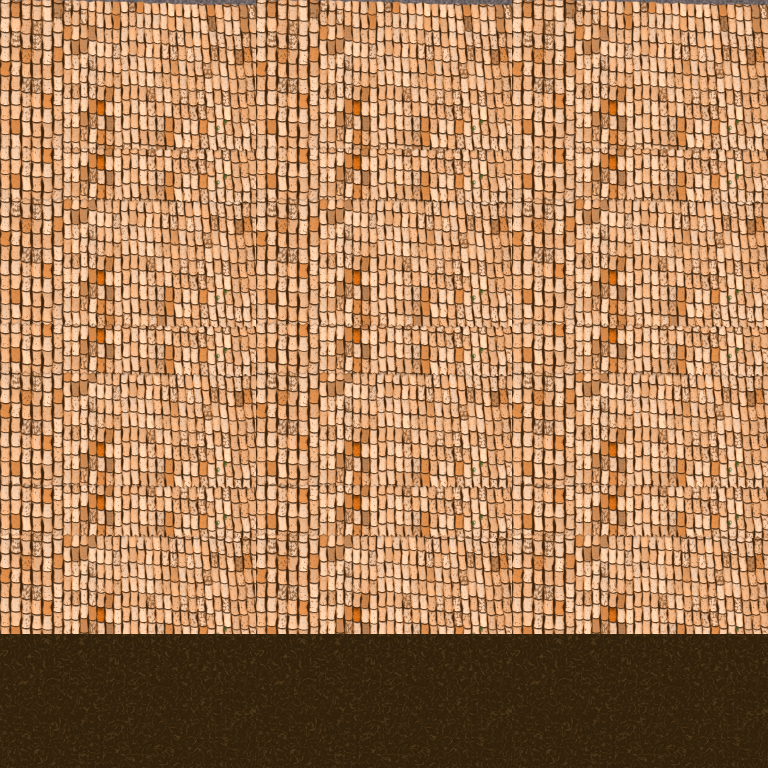
Give the GLSL for this texture, as a WebGL 2 fragment shader.

```glsl
#version 300 es
precision highp float;
// Clay roof tiles in three equal panels above a strip of dark soil.
// Each panel stacks seven bands, all cropped from one tile field, so wear and
// odd tiles recur; columns lean to the right and tile ends are rounded.
uniform vec2 u_resolution;
out vec4 fragColor;

// Layout, measured downward from the top in canvas heights
const float PANELS = 3.0;
const int BANDS = 7;
const float BAND_TOP[BANDS] = float[BANDS](0.0, 0.193, 0.260, 0.423, 0.486, 0.632, 0.697);
const float BAND_ANCHOR[BANDS] = float[BANDS](0.137, 0.208, 0.358, 0.434, 0.582, 0.651, 0.797);
const float ROOF_END = 0.8255;

// Tile sizes in panel widths
const float WIDE_PART = 0.247;
const float WIDE_COLUMNS = 6.0;
const float NARROW_COLUMNS = 23.0;
const float ROW_HEIGHT = 0.057;
const float LEAN = 0.09;
const float END_BULGE = 0.10;
const float GAP = 0.035;
const int SAMPLES = 3;

const vec3 CREAM = vec3(1.00, 0.835, 0.70);
const vec3 APRICOT = vec3(0.95, 0.72, 0.535);
const vec3 ORANGE = vec3(0.86, 0.53, 0.26);
const vec3 TAN = vec3(0.74, 0.53, 0.36);
const vec3 LICHEN = vec3(0.46, 0.29, 0.15);
const vec3 SHADOW = vec3(0.20, 0.11, 0.03);
const vec3 RUST = vec3(0.93, 0.46, 0.06);
const vec3 MOSS = vec3(0.20, 0.30, 0.10);
const vec3 RIDGE = vec3(0.43, 0.39, 0.39);
const vec3 SOIL = vec3(0.195, 0.130, 0.045);
const vec3 SOIL_VEIN = vec3(0.36, 0.26, 0.13);

float hash(vec2 p) {
  vec3 q = fract(vec3(p.xyx) * 0.1031);
  q += dot(q, q.yzx + 33.33);
  return fract((q.x + q.y) * q.z);
}

vec2 gradient(vec2 cell) {
  float a = 6.2832 * hash(cell);
  return vec2(cos(a), sin(a));
}

// Gradient noise, roughly -0.7 to 0.7
float noise(vec2 p) {
  vec2 i = floor(p), f = p - i;
  vec2 w = f * f * f * (f * (f * 6.0 - 15.0) + 10.0);
  vec2 e = vec2(1.0, 0.0);
  float low = mix(dot(gradient(i), f), dot(gradient(i + e), f - e), w.x);
  float high = mix(dot(gradient(i + e.yx), f - e.yx), dot(gradient(i + 1.0), f - 1.0), w.x);
  return mix(low, high, w.y);
}

vec3 tileBase(vec2 id) {
  float kind = hash(id + 17.0);
  vec3 c = mix(CREAM, APRICOT, smoothstep(0.30, 0.75, kind));
  c = mix(c, ORANGE, 0.85 * smoothstep(0.89, 0.92, kind));
  c = mix(c, TAN, smoothstep(0.95, 0.96, kind));
  return c * (0.95 + 0.09 * hash(id + 41.0));
}

// p: x across the panel, y downward from the band's anchor
vec3 tiles(vec2 p) {
  p.x -= LEAN * p.y * smoothstep(0.25, 1.0, p.x);
  bool wide = p.x < WIDE_PART;
  float column = wide ? p.x / WIDE_PART * WIDE_COLUMNS
    : WIDE_COLUMNS + (p.x - WIDE_PART) / (1.0 - WIDE_PART) * NARROW_COLUMNS;
  column += 0.14 * noise(p * vec2(9.0, 24.0));
  float col = floor(column);
  float across = column - col - 0.5;

  // Rows sag to the right and are staggered a little per column
  float row = (p.y - 0.05 * (p.x - 0.4)) / ROW_HEIGHT + 0.5;
  row += 0.3 * (hash(vec2(col, 5.0)) - 0.5) + (wide ? 0.35 : 0.0);
  row -= END_BULGE * (1.0 - 4.0 * across * across);
  vec2 id = vec2(col, floor(row));
  float along = fract(row);
  float edge = 0.5 - abs(across);

  // Clay colour, turning to burnt orange on the flanks
  vec3 c = tileBase(id);
  bool rusty = id == vec2(10.0, 0.0);
  if (rusty) c = mix(RUST * 0.6, RUST, smoothstep(0.1, 0.4, along));
  float flank = 1.0 - smoothstep(0.06, 0.30, edge + 0.12 * noise(p * 60.0));
  c = mix(c, rusty ? RUST * 0.85 : ORANGE, 0.55 * flank);
  c *= 0.98 + 0.05 * along - 0.06 * across;

  // Lichen in ragged stains, heavier on some tiles, patches and flanks
  float grain = noise(p * vec2(120.0, 85.0)) + 0.7 * noise(p * 250.0 + 7.0);
  float wear = 0.55 * pow(hash(id + 73.0), 4.0) + 0.35 * noise(p * vec2(11.0, 7.0));
  wear += 0.18 * flank;
  c = mix(c, LICHEN, 0.8 * smoothstep(0.25, 0.90, grain + wear));
  c *= 1.0 + 0.13 * grain;

  // Broken gaps beside each column and shadow under each tile end
  float gap = GAP + 0.17 * noise(p * vec2(45.0, 26.0) + 3.0) + (wide ? 0.02 : 0.0);
  float dark = 1.0 - smoothstep(gap - 0.05, gap + 0.10, edge);
  float joint = 0.04 + 0.06 * hash(id + 9.0);
  dark = max(dark, 0.85 * (1.0 - smoothstep(joint * 0.5, joint + 0.06, along)));
  c = mix(c, SHADOW, 0.95 * dark);

  // Small sprouts between the tiles
  for (int i = 0; i < 2; i++) {
    vec2 sprout = p - vec2(0.84 + 0.035 * float(i), 0.09 - 0.025 * float(i));
    float size = length(sprout) + 0.012 * noise(p * 130.0);
    c = mix(c, MOSS, 0.8 * (1.0 - smoothstep(0.004, 0.012, size)));
  }
  return c;
}

vec3 soil(vec2 p) {
  vec2 q = p * 52.0;
  q += 0.8 * vec2(noise(q * 0.7), noise(q * 0.7 + 31.0));
  float vein = 1.0 - smoothstep(0.02, 0.14, abs(noise(q)));
  float broken = smoothstep(-0.3, 0.25, noise(q * 1.3 + 11.0));
  return mix(SOIL, SOIL_VEIN, 0.7 * vein * broken) * (1.0 + 0.2 * noise(p * 130.0));
}

vec3 scene(vec2 uv) {
  float down = 1.0 - uv.y;
  float x = fract(uv.x * PANELS);
  if (down > ROOF_END) return soil(vec2(x, down * PANELS));

  // Pick the band; its upper edge is scalloped by the tile ends
  float ragged = down - 0.003 * abs(sin(x * 95.0)) - 0.005 * x + 0.004;
  float top = BAND_TOP[0], anchor = BAND_ANCHOR[0];
  for (int i = 1; i < BANDS; i++) {
    if (ragged > BAND_TOP[i]) { top = BAND_TOP[i]; anchor = BAND_ANCHOR[i]; }
  }
  vec3 c = tiles(vec2(x, (down - anchor) * PANELS));
  if (top > 0.0) c *= 0.75 + 0.25 * smoothstep(0.0, 0.003, ragged - top);

  // Grey ridge along the very top
  float ridge = 0.006 * smoothstep(0.1, 0.9, x) + 0.003 * noise(vec2(x * 30.0, 2.0));
  return mix(RIDGE * (1.0 + 0.5 * noise(uv * 300.0)), c, smoothstep(ridge - 0.001, ridge + 0.001, down));
}

void main() {
  vec3 sum = vec3(0.0);
  for (int j = 0; j < SAMPLES; j++) {
    for (int i = 0; i < SAMPLES; i++) {
      vec2 offset = (vec2(i, j) + 0.5) / float(SAMPLES) - 0.5;
      sum += scene((gl_FragCoord.xy + offset) / u_resolution);
    }
  }
  fragColor = vec4(clamp(sum / float(SAMPLES * SAMPLES), 0.0, 1.0), 1.0);
}
```
